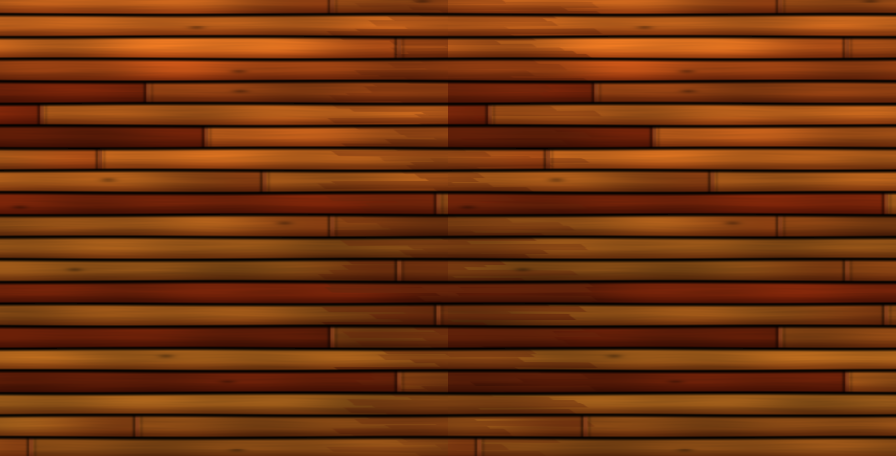
Give the GLSL for this texture, as a WebGL 1 fragment shader.

```glsl
precision highp float;
// Rows of lacquered bamboo slats: a panel drawn twice across, 21 rows down.
// Each slat has a rounded profile, sine grain, knots and a raised node where
// two pieces meet; ragged dark streaks overlap the seam between the panels.
uniform vec2 u_resolution;

float hash(vec2 p) {
  return fract(sin(dot(p, vec2(12.99, 78.23))) * 4375.85);
}

// Position of the node in a row, as a share of the panel; 2.0 means no node.
float nodePosition(float row) {
  float r = mod(row, 15.0);
  if (r > 3.5 && r < 8.5)
    return 0.331 + (r - 4.0) * 0.065 - 0.302 * mod(r, 2.0) - 0.024 * step(18.5, row);
  float k = mod(r, 5.0);
  return mod(k, 2.0) > 0.5 ? 2.0 : 0.742 + 0.09 * k - 0.0077 * k * k;
}

// Redness of the piece left of the node.
float leftRedness(float row) {
  float upper = 1.0 - step(1.5, abs(row - 5.0));
  float lower = step(8.5, row) * mod(row, 2.0) * step(0.5, abs(mod(row, 8.0) - 3.0));
  float third = 0.55 * (1.0 - step(0.5, abs(row - 3.0)));
  return max(max(upper, lower), max(third, 0.2 * hash(vec2(row, 3.0))));
}

// Fine streaks running along the slat.
float grain(float x, float v, float seed) {
  float sum = 0.0;
  float amp = 0.5;
  float freq = 9.0;
  for (int i = 0; i < 4; i++) {
    float bend = 1.3 * sin(x * (5.0 + freq * 0.3) + seed * 2.7 + freq);
    sum += amp * sin(v * freq + bend + seed * 4.1)
               * (0.6 + 0.4 * sin(x * freq * 0.9 + seed * 1.9));
    amp *= 0.75;
    freq *= 1.75;
  }
  return sum;
}

// Ragged overlapping strips around the seam at x = 1.
float seamStreaks(float x, float f, float row, float pixel) {
  float sum = 0.0;
  for (int i = 0; i < 6; i++) {
    vec2 id = vec2(row, float(i) + 11.0);
    float center = (float(i) + 0.2 + 0.6 * hash(id)) / 6.0;
    float slant = (f - center) * 0.07;
    float start = 1.0 - 0.28 * hash(id + 5.3) + slant;
    float end = 1.0 + 0.34 * hash(id + 9.7) + slant;
    float band = 1.0 - smoothstep(0.1, 0.1 + pixel, abs(f - center));
    sum = max(sum, band * smoothstep(start - 0.008, start, x)
      * (1.0 - smoothstep(end, end + 0.008, x)) * (0.5 + 0.5 * hash(id + 2.1)));
  }
  return sum;
}

void main() {
  vec2 uv = gl_FragCoord.xy / u_resolution;
  float across = uv.x * 2.0;
  float x = fract(across);
  float down = 1.0 - uv.y;
  float pixel = 20.5 / u_resolution.y;

  // Slat rows with slightly bowed gaps.
  float v = down * 20.48 + 0.35 + 0.02 * sin(x * 6.283 + floor(down * 20.48 + 0.85) * 2.3);
  float row = floor(v);
  float f = fract(v);

  // Colour of the two pieces, the left one reddening towards its node.
  float node = nodePosition(row);
  float beyond = smoothstep(node - 0.003, node + 0.003, x);
  float left = leftRedness(row);
  left += 0.45 * (1.0 - left) * (1.0 - smoothstep(0.0, 0.3, node - x));
  float redness = mix(left, 0.5 * hash(vec2(row, 8.0)), beyond);
  vec3 honey = mix(vec3(0.68, 0.35, 0.10), vec3(0.58, 0.34, 0.095), smoothstep(0.2, 0.6, down));
  vec3 color = mix(honey, vec3(0.40, 0.12, 0.03), redness);
  color *= 0.9 + 0.2 * hash(vec2(row, 21.0 + step(0.5, beyond)));

  // Grain and broad tone changes.
  color *= 1.0 + 0.07 * grain(x, f, row + 20.0 * step(0.5, beyond));
  color *= 1.0 + 0.09 * sin(x * 6.283 + row * 1.7) + 0.06 * sin(x * 18.85 + row * 4.3);

  // Warm sheen on the upper rows, dusk around the lower seam.
  vec2 glowA = vec2((x - 0.39) * 7.0, (v - 2.5) * 0.8);
  vec2 glowB = vec2((x - 0.6) * 5.0, (v - 6.5) * 0.9);
  vec2 dusk = vec2((across - 1.05) * 3.2, (v - 14.5) * 0.22);
  color *= 1.0 + 0.26 * exp(-dot(glowA, glowA)) + 0.14 * exp(-dot(glowB, glowB));
  color *= 1.0 - 0.22 * exp(-dot(dusk, dusk));

  // Dark streaks across the seam, strongest below the middle.
  float wear = 0.35 + 0.45 * exp(-pow((row - 13.5) / 3.0, 2.0));
  color = mix(color, vec3(0.38, 0.14, 0.04), wear * seamStreaks(across, f, row, pixel));

  // Scattered knots.
  vec2 knot = vec2((x - hash(vec2(row, 31.0))) * 55.0,
                   (f - 0.35 - 0.3 * hash(vec2(row, 37.0))) * 11.0);
  color *= 1.0 - 0.3 * step(0.5, hash(vec2(row, 41.0))) * exp(-dot(knot, knot));

  // Raised node with a shadow, deeper on its left.
  float d = (x - node) * 384.0;
  color *= 1.0 - 0.4 * exp(-pow((d + 3.0) / 1.5, 2.0)) - 0.15 * exp(-pow((d - 3.4) / 1.5, 2.0));
  float ridge = 1.0 - smoothstep(0.8, 2.4, abs(d));
  color = mix(color, vec3(0.50, 0.24, 0.10), ridge * 0.85);

  // Rounded profile, reddening and darkening towards the foot, narrow dark gaps.
  float foot = smoothstep(0.45, 0.95, f);
  color *= mix(vec3(1.04), vec3(0.72, 0.58, 0.5), foot);
  float body = smoothstep(0.0, 0.17, f) * (1.0 - smoothstep(0.89, 1.0, f));
  color *= mix(0.07, 1.0, body);

  gl_FragColor = vec4(color, 1.0);
}
```
